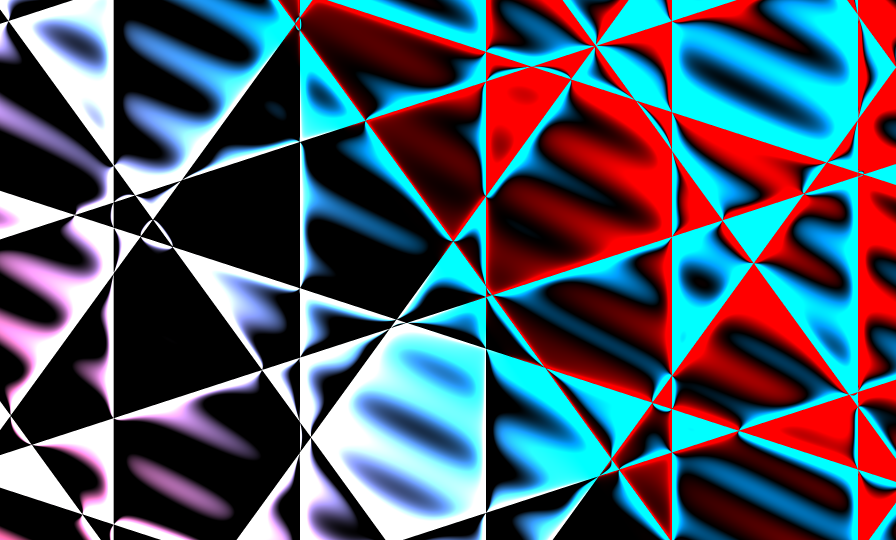
Give the GLSL for this background, as a Shadertoy shader.

```glsl
// Five crossing families of glowing secant walls over slanted stripes, tinted red, cyan and white.
#define FAMILIES 5
#define SAMPLES 3
#define WALL_GLOW 0.2
#define WALL_SOFTNESS 0.00002
#define STRIPE_GAIN 0.8
#define STRIPE_SLOPE 0.5
#define STRIPE_PERIOD 0.0798
#define STRIPE_PHASE 0.0456
#define GREEN_TINT 0.62
#define RED_TINT 2.15

const float PI = 3.14159265;

// Wall distance and centre of the bright band, per family, in canvas widths
const float spacing[FAMILIES] = float[](0.2077, 0.2289, 0.2570, 0.2855, 0.3151);
const float centre[FAMILIES] = float[](0.4385, 0.5975, -0.1224, -0.7105, -0.3600);

// Secant with its poles softened
float softSecant(float angle) {
    float c = cos(angle);
    return c / (c * c + WALL_SOFTNESS);
}

// Signed brightness: walls turned by a fifth of a circle each, plus stripes
float field(vec2 p) {
    float walls = 0.0;
    for (int i = 0; i < FAMILIES; i++) {
        float turn = 2.0 * PI * float(i) / float(FAMILIES);
        float across = dot(p, vec2(cos(turn), sin(turn)));
        walls += softSecant(PI * (across - centre[i]) / spacing[i]);
    }
    float slant = p.y - STRIPE_SLOPE * p.x - STRIPE_PHASE;
    return WALL_GLOW * walls + STRIPE_GAIN * cos(2.0 * PI * slant / STRIPE_PERIOD);
}

// The red weight changes sign along a diagonal, so dark cells turn red on the right
vec3 shade(vec2 p) {
    float red = RED_TINT * (0.28 + 0.714 * p.y - p.x);
    return clamp(field(p) * vec3(red, GREEN_TINT, 1.0), 0.0, 1.0);
}

void mainImage(out vec4 fragColor, in vec2 fragCoord) {
    vec3 sum = vec3(0.0);

    // Average a small grid of samples for smooth edges
    for (int j = 0; j < SAMPLES; j++) {
        for (int i = 0; i < SAMPLES; i++) {
            vec2 offset = (vec2(i, j) + 0.5) / float(SAMPLES) - 0.5;
            vec2 q = fragCoord + offset;
            // Canvas widths, with y measured down from the top edge
            sum += shade(vec2(q.x, iResolution.y - q.y) / iResolution.x);
        }
    }
    fragColor = vec4(sum / float(SAMPLES * SAMPLES), 1.0);
}
```
